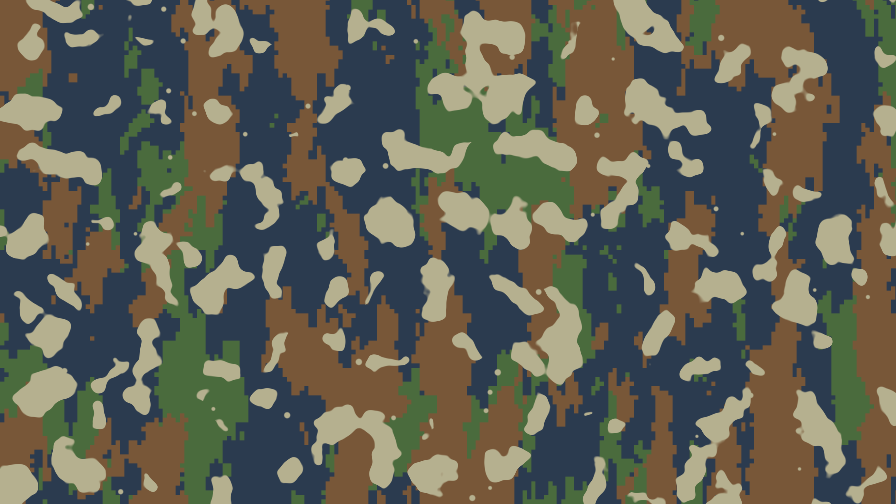
This pattern is drawn by a Shadertoy shader. Its source:

```glsl
// Woodland camouflage: navy ground with brown and green upright patches whose
// edges step along a fine grid (quantised stretched noise), covered by smooth
// beige blobs (warped capsules scattered on a jittered grid) and a few specks.

float hash(vec2 p) {
    vec3 q = fract(p.xyx * 0.1031);
    q += dot(q, q.yzx + 33.33);
    return fract((q.x + q.y) * q.z);
}

vec2 hash2(vec2 p) {
    return vec2(hash(p + 17.0), hash(p + 91.0));
}

float valueNoise(vec2 p) {
    vec2 i = floor(p), f = fract(p);
    f = f * f * (3.0 - 2.0 * f);
    return mix(mix(hash(i), hash(i + vec2(1, 0)), f.x),
               mix(hash(i + vec2(0, 1)), hash(i + vec2(1, 1)), f.x), f.y);
}

// Three octaves, the patches taller than wide
float streakNoise(vec2 p, float seed) {
    return 0.54 * valueNoise(p * vec2(10.5, 4.6) + seed)
         + 0.34 * valueNoise(p * vec2(24.0, 12.0) + seed * 2.3)
         + 0.12 * valueNoise(p * vec2(55.0, 34.0) + seed * 3.1);
}

// Stepped patches: every grid cell takes a single colour
vec3 groundColor(vec2 p) {
    vec2 cellSize = vec2(0.0085, 0.009);
    vec2 cell = floor(p / cellSize);
    float columnShift = hash(vec2(floor(cell.x / 2.0), 5.0)) - 0.5;
    float rowShift = hash(vec2(8.0, floor(cell.y / 2.0))) - 0.5;
    vec2 q = cell * cellSize + vec2(0.012 * rowShift, 0.075 * columnShift);

    vec3 navy = vec3(0.17, 0.23, 0.31);
    vec3 brown = vec3(0.47, 0.34, 0.22);
    vec3 green = vec3(0.29, 0.42, 0.24);
    if (streakNoise(q, 23.7) > 0.523) return brown;
    return streakNoise(q, 71.3) > 0.56 ? green : navy;
}

float capsule(vec2 p, vec2 halfAxis, float radius) {
    float t = clamp(dot(p, halfAxis) / dot(halfAxis, halfAxis), -1.0, 1.0);
    return length(p - t * halfAxis) - radius;
}

float smoothMin(float a, float b, float k) {
    float h = max(k - abs(a - b), 0.0) / k;
    return min(a, b) - h * h * k * 0.25;
}

// Signed distance to the large blobs, bent and lobed by noise
float blobDistance(vec2 p) {
    float spacing = 0.12;
    vec2 bend = vec2(valueNoise(p * 16.0 + 3.0), valueNoise(p * 16.0 + 47.0)) - 0.5;
    vec2 q = p + 0.03 * bend;
    vec2 home = floor(q / spacing);
    float d = 1.0;
    for (int y = -1; y <= 1; y++) {
        for (int x = -1; x <= 1; x++) {
            vec2 cell = home + vec2(x, y);
            vec2 center = (cell + 0.1 + 0.8 * hash2(cell)) * spacing;
            float angle = 3.1416 * hash(cell + 151.0);
            float halfLength = mix(0.002, 0.038, hash(cell + 203.0));
            float radius = mix(0.007, 0.034, hash(cell + 307.0));
            vec2 halfAxis = halfLength * vec2(cos(angle), sin(angle));
            d = smoothMin(d, capsule(q - center, halfAxis, radius), 0.012);
        }
    }
    d += 0.026 * (valueNoise(p * 31.0 + 9.0) - 0.5);
    return d + 0.013 * (valueNoise(p * 62.0 + 29.0) - 0.5);
}

// Signed distance to sparse small specks
float speckDistance(vec2 p) {
    vec2 cell = floor(p / 0.05);
    if (hash(cell + 411.0) > 0.07) return 1.0;
    vec2 center = (cell + 0.2 + 0.6 * hash2(cell + 503.0)) * 0.05;
    return length(p - center) - mix(0.003, 0.0065, hash(cell + 601.0));
}

void mainImage(out vec4 fragColor, in vec2 fragCoord) {
    float pixel = 1.0 / iResolution.y;
    vec2 p = fragCoord * pixel;

    // Average a 3 x 3 footprint to soften the stepped edges
    vec3 color = vec3(0.0);
    for (int y = -1; y <= 1; y++)
        for (int x = -1; x <= 1; x++)
            color += groundColor(p + vec2(x, y) * 0.42 * pixel) / 9.0;

    // Beige layer on top
    float d = min(blobDistance(p), speckDistance(p));
    vec3 beige = vec3(0.71, 0.69, 0.56);
    color = mix(color, beige, 1.0 - smoothstep(-0.8 * pixel, 0.8 * pixel, d));
    fragColor = vec4(color, 1.0);
}
```
